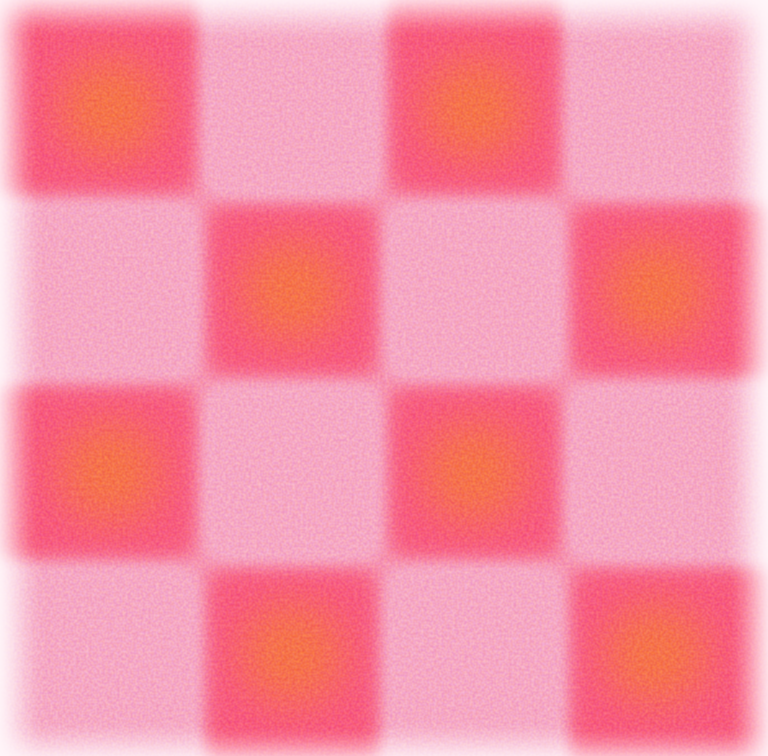
Write a Shadertoy shader that draws this pattern.

```glsl
const float CELLS = 4.0;
const float PITCH = 0.2407;                    // cell size over canvas height
const vec2 BOARD_CENTER = vec2(0.4993, 0.4954);

const vec3 PAPER = vec3(1.0, 0.965, 0.978);
const vec3 PINK = vec3(0.962, 0.658, 0.765);
const vec3 RED = vec3(0.970, 0.355, 0.490);
const vec3 ORANGE = vec3(0.962, 0.450, 0.295);

vec2 hashGradient(vec2 cell) {
    vec3 h = fract(cell.xyx * vec3(0.1031, 0.1030, 0.0973));
    h += dot(h, h.yzx + 33.33);
    float angle = 6.28319 * fract((h.x + h.y) * h.z);
    return vec2(cos(angle), sin(angle));
}

float gradientNoise(vec2 p) {
    vec2 i = floor(p), f = p - i;
    vec2 u = f * f * f * (f * (f * 6.0 - 15.0) + 10.0);
    vec2 e = vec2(0.0, 1.0);
    float a = dot(hashGradient(i), f);
    float b = dot(hashGradient(i + e.yx), f - e.yx);
    float c = dot(hashGradient(i + e.xy), f - e.xy);
    float d = dot(hashGradient(i + e.yy), f - e.yy);
    return mix(mix(a, b, u.x), mix(c, d, u.x), u.y);
}

// Alternates between +1 and -1 per cell, blurred across each boundary
vec2 softAlternation(vec2 p, float blur) {
    vec2 edgeDistance = 0.5 - abs(fract(p) - 0.5);
    vec2 side = 1.0 - 2.0 * mod(floor(p), 2.0);
    return side * tanh(edgeDistance / blur);
}

// Red squares bleed unevenly: pink eats a little into their edges
float redAmount(vec2 p) {
    vec2 s = softAlternation(clamp(p, 0.5, CELLS - 0.5), 0.1);
    return smoothstep(-0.5, 1.0, -s.x * s.y);
}

float boardCoverage(vec2 p, float spread, float blur) {
    vec2 inset = 0.5 * CELLS - abs(p - 0.5 * CELLS) + spread;
    vec2 fade = smoothstep(-blur, blur, inset);
    return fade.x * fade.y;
}

// Fine speckle, each channel with its own strength
vec3 colorGrain(vec2 uv) {
    float light = gradientNoise(uv * 293.7) + 0.6 * gradientNoise(uv * 171.3 + 37.2);
    float warm = gradientNoise(uv * 263.1 + 91.7);
    return light * vec3(0.018, 0.075, 0.05) + warm * vec3(0.025, 0.045, -0.06);
}

void mainImage(out vec4 fragColor, in vec2 fragCoord) {
    vec2 uv = (fragCoord - BOARD_CENTER * iResolution.xy) / iResolution.y;
    vec2 p = uv / PITCH + 0.5 * CELLS;

    // Glowing checker squares
    float red = redAmount(p);
    float glow = 1.0 - smoothstep(0.04, 0.47, length(fract(p) - 0.5));
    vec3 color = mix(PINK, mix(RED, ORANGE, glow), red);

    // Blurred outer border
    float coverage = boardCoverage(p, 0.035 * red, 0.15);
    color = mix(PAPER, color, coverage);

    color += colorGrain(uv + 2.0) * coverage;
    fragColor = vec4(clamp(color, 0.0, 1.0), 1.0);
}
```
